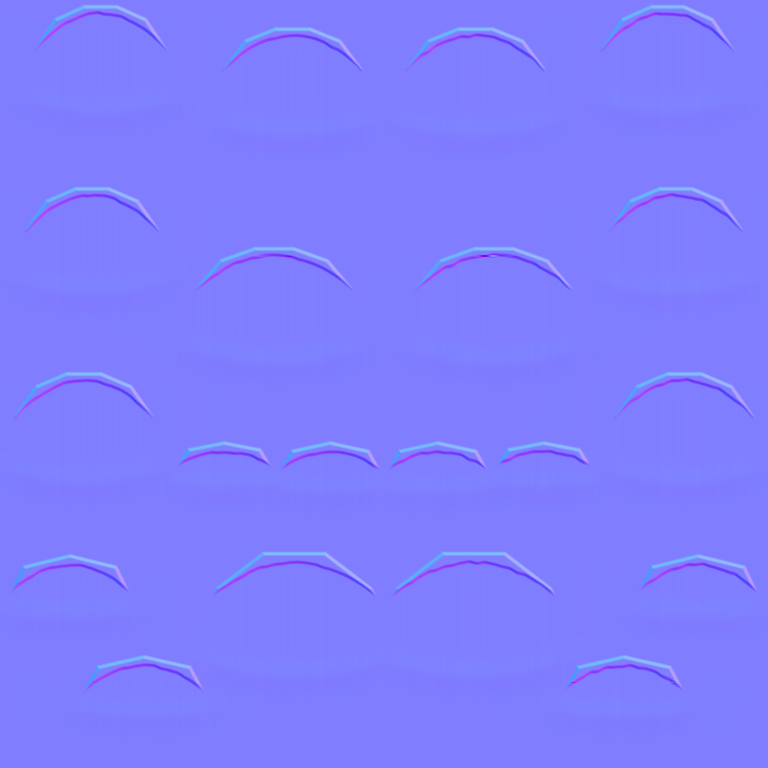
Give the GLSL for this texture map, as a WebGL 2 fragment shader.

```glsl
#version 300 es
precision highp float;
// Tangent-space normal map of raised crescent ridges, mirrored about the
// vertical centre line. Each ridge is a height field bounded by a faceted
// outer edge and a worn parabolic inner edge; faint creases lie below.

uniform vec2 u_resolution;
out vec4 fragColor;

const int ARCH_COUNT = 10;
const int ROUNDED_END = 5;
const int PEAKED_END = 9;
const float OUTER_BEVEL = 0.0031;
const float INNER_BEVEL = 0.0026;
const float RELIEF = 0.00105;

// Centre x, top y, half width, height
const vec4 ARCHES[ARCH_COUNT] = vec4[](
    vec4(0.131, 0.991, 0.0815, 0.051), vec4(0.381, 0.962, 0.0855, 0.048),
    vec4(0.120, 0.754, 0.082, 0.049), vec4(0.357, 0.676, 0.0965, 0.048),
    vec4(0.109, 0.513, 0.0855, 0.051), vec4(0.292, 0.423, 0.0565, 0.026),
    vec4(0.430, 0.423, 0.0605, 0.031), vec4(0.091, 0.276, 0.073, 0.042),
    vec4(0.1875, 0.1445, 0.073, 0.039), vec4(0.383, 0.279, 0.103, 0.052));

float hash(float n) {
    return fract(sin(n * 127.1) * 43758.5);
}

float noise(float x) {
    float f = fract(x);
    return mix(hash(floor(x)), hash(floor(x) + 1.0), f * f * (3.0 - 2.0 * f));
}

// Flat-top half width, shoulder position, shoulder height, as fractions
vec3 facetShape(int i) {
    if (i < ROUNDED_END) return vec3(0.26, 0.72, 0.67);
    if (i < PEAKED_END) return vec3(0.0, 0.82, 0.65);
    return vec3(0.39, 0.97, 0.12);
}

// Signed distance to the line a-b, positive below it
float belowLine(vec2 p, vec2 a, vec2 b) {
    vec2 d = normalize(b - a);
    return dot(p - a, vec2(d.y, -d.x));
}

// Position relative to the middle of the arch base, folded to one side
vec2 archSpace(vec2 p, vec4 arch) {
    float x = 0.5 - abs(p.x - 0.5);
    return vec2(abs(x - arch.x), p.y - arch.y + arch.w);
}

float outerDistance(vec2 q, vec2 size, vec3 shape) {
    vec2 top = size * vec2(shape.x, 1.0);
    vec2 shoulder = size * shape.yz;
    float d = min(size.y - q.y, belowLine(q, top, shoulder));
    d = min(d, belowLine(q, shoulder, vec2(size.x, 0.0)));
    return min(d, size.x * 1.04 - q.x);
}

float innerDistance(vec2 q, vec2 size, float gap, float wear) {
    float rise = size.y - gap;
    float u = q.x / size.x;
    float slope = 2.0 * rise * u / size.x;
    return (q.y - rise * (1.0 - u * u) - wear) / sqrt(1.0 + slope * slope);
}

float ridgeHeight(vec2 p) {
    float height = 0.0;
    float wear = 0.0026 * (noise(p.x * 95.0 + floor(p.y * 9.0)) - 0.5);
    for (int i = 0; i < ARCH_COUNT; i++) {
        vec4 arch = ARCHES[i];
        vec2 q = archSpace(p, arch);
        float gap = i < ROUNDED_END ? 0.0085 : 0.0115;
        float outer = outerDistance(q, arch.zw, facetShape(i));
        float inner = innerDistance(q, arch.zw, gap, wear);
        height = max(height, smoothstep(-OUTER_BEVEL, OUTER_BEVEL, outer)
                           * smoothstep(-INNER_BEVEL, INNER_BEVEL, inner));
    }
    return height;
}

float glow(float x, float width) {
    return exp(-x * x / (width * width));
}

// Faint light and dark creases below each arch, with vertical streaks
vec2 softTilt(vec2 p) {
    vec2 tilt = vec2(0.0);
    float streak = noise(p.x * 260.0) - 0.5;
    for (int i = 0; i < ARCH_COUNT; i++) {
        vec4 arch = ARCHES[i];
        vec2 q = archSpace(p, arch);
        float u = q.x / arch.z;
        float depth = arch.z * (i >= ROUNDED_END && i < PEAKED_END ? 0.38 : 0.95);
        float t = q.y + depth - 0.15 * depth * u * u;
        float spread = exp(-pow(u / 1.2, 4.0));
        float band = smoothstep(-0.04, 0.0, t) * smoothstep(0.01, -0.01, q.y - arch.w * 0.5);
        tilt += spread * vec2(-0.006, 0.016) * glow(t, 0.012);
        tilt -= spread * vec2(0.0, 0.016) * glow(t + 0.022, 0.013);
        tilt += spread * band * streak * vec2(0.012, 0.006);
    }
    return tilt;
}

void main() {
    vec2 p = gl_FragCoord.xy / u_resolution;
    float e = max(0.0008, 0.4 / u_resolution.y);
    vec2 dx = vec2(e, 0.0), dy = vec2(0.0, e);
    vec2 gradient = vec2(ridgeHeight(p + dx) - ridgeHeight(p - dx),
                         ridgeHeight(p + dy) - ridgeHeight(p - dy)) / (2.0 * e);
    vec2 tilt = softTilt(p) - RELIEF * gradient;
    fragColor = vec4(vec2(0.5, 0.495) + tilt, 1.0 - 0.2 * dot(tilt, tilt), 1.0);
}
```
